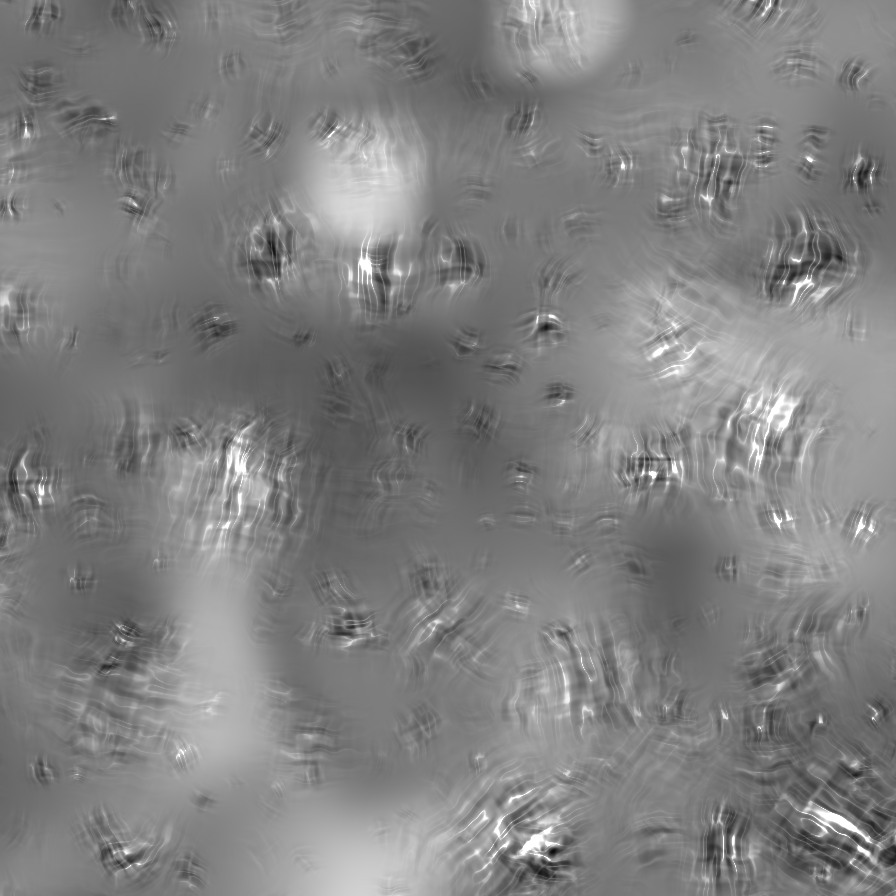
This texture map is drawn by a WebGL 2 fragment shader. Its source:

```glsl
#version 300 es
precision highp float;
// Soft grey clouds broken by scattered patches of fine woven streaks and white glints.

#define BASE_GREY 0.455
#define CLOUD_CONTRAST 0.31
#define HAZE 0.36
#define WARP 0.015
#define WRINKLE 0.005
#define STREAK_STRETCH 0.18
#define STREAK_CONTRAST 1.6
#define GLINT 1.7
#define LARGE_CELLS 5.0
#define MEDIUM_CELLS 9.0
#define SMALL_CELLS 18.0

uniform vec2 u_resolution;
out vec4 fragColor;

float hash(vec2 p) {
    return fract(sin(dot(p, vec2(127.1, 311.7))) * 43758.5453);
}

// Value noise with a quintic fade
float noise(vec2 p) {
    vec2 cell = floor(p);
    vec2 f = p - cell;
    f = f * f * f * (f * (f * 6.0 - 15.0) + 10.0);
    float low = mix(hash(cell), hash(cell + vec2(1.0, 0.0)), f.x);
    float high = mix(hash(cell + vec2(0.0, 1.0)), hash(cell + 1.0), f.x);
    return mix(low, high, f.y);
}

vec2 noise2(vec2 p) {
    return vec2(noise(p), noise(p + 37.4)) - 0.5;
}

// Thin bright creases along the middle level of the noise
float creases(vec2 p) {
    float ridge = 1.0 - abs(2.0 * noise(p) - 1.0);
    return ridge * ridge;
}

// Broad tone: mottled greys with a few pale banks of haze
float clouds(vec2 p) {
    p += 0.06 * noise2(p * 6.0 + 3.0);
    float mottle = 0.62 * noise(p * 5.0 + 11.3) + 0.38 * noise(p * 11.0 + 5.7);
    float haze = smoothstep(0.58, 1.05, noise(p * 5.2 + 61.8));
    return BASE_GREY + CLOUD_CONTRAST * (mottle - 0.5) + HAZE * haze;
}

// Long streaks, sharp creases beside them, and faint streaks across
float weave(vec2 q, float frequency, vec2 offset) {
    vec2 stretch = frequency * vec2(1.0, STREAK_STRETCH);
    float along = noise(q * stretch + offset);
    float fine = creases(q * stretch * 1.5 + offset + 23.6);
    float across = noise(q.yx * stretch * 1.5 + offset + 71.2);
    return 0.5 * along + 0.28 * fine + 0.22 * across;
}

// One jittered patch per cell, each filled with streaks along its own axis
float patches(vec2 p, float cells, float frequency, float rarity, float seed) {
    vec2 grid = p * cells;
    vec2 home = floor(grid);
    float total = 0.0;
    for (int j = -1; j <= 1; j++) {
        for (int i = -1; i <= 1; i++) {
            vec2 cell = home + vec2(i, j);
            vec2 key = cell + seed;
            vec2 jitter = vec2(hash(key), hash(key + 19.7));
            vec2 q = grid - cell - mix(vec2(0.1), vec2(0.9), jitter);

            // Directions favour the vertical and the horizontal
            float quarter = step(0.58, hash(key + 41.3));
            float tilt = 2.0 * hash(key + 53.9) - 1.0;
            float angle = 1.5708 * quarter + 0.75 * tilt * abs(tilt);
            float c = cos(angle), s = sin(angle);
            q = mat2(c, -s, s, c) * q;

            float size = mix(0.18, 0.4, hash(key + 67.1));
            float envelope = exp(-dot(q, q) / (size * size));
            float strength = pow(hash(key + 83.3), rarity);

            // Bent weave; its peaks near the middle become glints
            q.x += 1.6 * (hash(key + 97.7) - 0.5) * q.y * q.y;
            float n = weave(q, frequency, key * 17.3);
            float glint = smoothstep(0.62, 0.84, n) * envelope * strength;
            float streak = STREAK_CONTRAST * (n - 0.5) + 0.04;
            total += envelope * strength * (streak + GLINT * glint);
        }
    }
    return total;
}

void main() {
    vec2 p = gl_FragCoord.xy / u_resolution;

    // Shared warp bends the streaks, a finer one wrinkles them
    vec2 w = p + WARP * noise2(p * 17.0) + WRINKLE * noise2(p * 66.0 + 7.0);

    float grey = clouds(p);
    grey += patches(w, LARGE_CELLS, 24.0, 2.8, 2.0);
    grey += 0.9 * patches(w, MEDIUM_CELLS, 16.0, 2.6, 140.0);
    grey += 0.5 * patches(w, SMALL_CELLS, 10.0, 2.2, 290.0);

    fragColor = vec4(vec3(clamp(grey, 0.0, 1.0)), 1.0);
}
```
